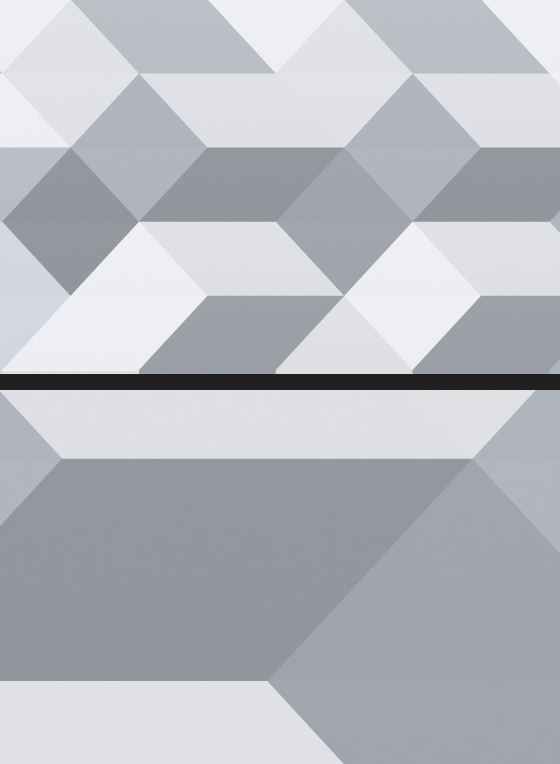
Top, the full canvas; bottom, a detail of the centre.
A WebGL 2 fragment shader for this pattern:

```glsl
#version 300 es
precision highp float;

uniform vec2 u_resolution;
out vec4 fragColor;

// Lattice: width in half-facets (4 per repeat), height in bands
const vec2 GRID_SIZE = vec2(8.187, 5.044);
const vec2 GRID_SHIFT = vec2(-0.032, 0.010);
const int BANDS = 5;
const float STRIP_TOP = 5.015;
const int SAMPLES = 4;
const float GRAIN_CELLS = 170.0;
const float GRAIN_AMOUNT = 0.006;
const float SHADE_AMOUNT = 0.010;

const int WHITE = 0, LIGHT = 1, PEARL = 2, MIST = 3, SILVER = 4;
const int DOVE = 5, HAZE = 6, SLATE = 7, ASH = 8, CHARCOAL = 9;
const vec3 PALETTE[10] = vec3[10](
    vec3(0.935, 0.937, 0.953), vec3(0.873, 0.880, 0.900),
    vec3(0.880, 0.886, 0.902), vec3(0.822, 0.842, 0.882),
    vec3(0.727, 0.750, 0.774), vec3(0.722, 0.742, 0.780),
    vec3(0.688, 0.710, 0.745), vec3(0.628, 0.648, 0.677),
    vec3(0.605, 0.630, 0.650), vec3(0.570, 0.595, 0.615));

// Four triangular facets per band, top band first
const int REGULAR[20] = int[20](
    WHITE, PEARL, SILVER, SILVER,
    LIGHT, PEARL, HAZE, LIGHT,
    CHARCOAL, SLATE, HAZE, CHARCOAL,
    LIGHT, SLATE, WHITE, LIGHT,
    ASH, LIGHT, WHITE, ASH);

// The first column is toned differently
const int FIRST[20] = int[20](
    WHITE, PEARL, SILVER, SILVER,
    WHITE, PEARL, HAZE, WHITE,
    DOVE, CHARCOAL, HAZE, DOVE,
    MIST, CHARCOAL, WHITE, MIST,
    MIST, WHITE, WHITE, MIST);

float hash(vec2 p) {
    vec3 q = fract(vec3(p.xyx) * 0.1031);
    q += dot(q, q.yzx + 33.33);
    return fract((q.x + q.y) * q.z);
}

float valueNoise(vec2 p) {
    vec2 cell = floor(p);
    vec2 f = fract(p);
    f = f * f * (3.0 - 2.0 * f);
    float low = mix(hash(cell), hash(cell + vec2(1.0, 0.0)), f.x);
    float high = mix(hash(cell + vec2(0.0, 1.0)), hash(cell + 1.0), f.x);
    return mix(low, high, f.y);
}

int facetTone(int band, int facet) {
    int column = (facet + 1) >> 2;
    int part = facet & 3;
    int index = 4 * band + part;
    if (column <= 0) return FIRST[index];
    if (column > 1 && part == 1) return band < 2 ? WHITE : HAZE;
    return REGULAR[index];
}

vec3 patternColor(vec2 uv) {
    vec2 p = vec2(uv.x, 1.0 - uv.y) * GRID_SIZE + GRID_SHIFT;
    int band = clamp(int(floor(p.y)), 0, BANDS - 1);
    float depth = p.y - float(band);

    // Find the nearest downward triangle, or the upward one beside it
    float parity = float(band & 1);
    float center = parity + 2.0 * floor((p.x - parity) * 0.5 + 0.5);
    float side = p.x - center;
    if (abs(side) > 1.0 - depth) center += sign(side);
    int facet = int(center);

    // Narrow strip under the first column
    if (p.y > STRIP_TOP && (facet == 1 || facet == 2)) return PALETTE[LIGHT];

    // Soft falloff down each band
    return PALETTE[facetTone(band, facet)] + SHADE_AMOUNT * (0.5 - depth);
}

void main() {
    // Supersample the facet edges
    vec3 color = vec3(0.0);
    for (int y = 0; y < SAMPLES; y++) {
        for (int x = 0; x < SAMPLES; x++) {
            vec2 offset = (vec2(x, y) + 0.5) / float(SAMPLES) - 0.5;
            color += patternColor((gl_FragCoord.xy + offset) / u_resolution);
        }
    }
    color /= float(SAMPLES * SAMPLES);

    // Faint paper grain
    vec2 grainPoint = gl_FragCoord.xy / u_resolution.y * GRAIN_CELLS;
    color += GRAIN_AMOUNT * (valueNoise(grainPoint) - 0.5);
    fragColor = vec4(color, 1.0);
}
```
